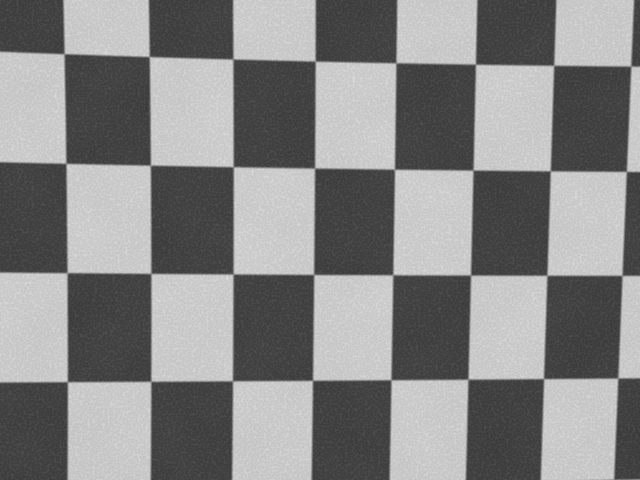
Reproduce this pattern procedurally as a WebGL 2 fragment shader.

```glsl
#version 300 es
precision highp float;

#define DARK_TONE 0.262
#define LIGHT_TONE 0.797
#define EDGE_SOFTNESS 0.0036
#define GRAIN_CELLS 190.0
#define GRAIN_AMOUNT 0.075
#define MOTTLE_AMOUNT 0.006
#define FALLOFF 0.035

uniform vec2 u_resolution;
out vec4 fragColor;

// Quadratic grid coefficients (constant, linear, squared) at opposite
// sides of the canvas, with a bow added between them
const vec3 COLUMN_BOTTOM = vec3(-0.794, 7.448, 0.702);
const vec3 COLUMN_TOP = vec3(-0.729, 7.315, 0.490);
const vec3 COLUMN_BOW = vec3(-0.098, 0.150, -0.060);
const vec3 ROW_LEFT = vec3(-0.888, 4.378, -0.023);
const vec3 ROW_RIGHT = vec3(-1.005, 4.777, -0.146);
const vec3 ROW_BOW = vec3(0.016, -0.028, 0.124);

float gridCoord(vec3 start, vec3 end, vec3 bow, float along, float across) {
    vec3 k = mix(start, end, across) + bow * across * (1.0 - across);
    return dot(k, vec3(1.0, along, along * along));
}

// Alternates between -1 and 1 per unit, with a soft crossing
float softAlternate(float t) {
    float pitch = length(vec2(dFdx(t), dFdy(t)));
    float soft = pitch * max(EDGE_SOFTNESS * u_resolution.y, 0.8);
    float edgeDistance = 0.5 - abs(fract(t) - 0.5);
    float side = 2.0 * mod(floor(t), 2.0) - 1.0;
    return side * (2.0 * smoothstep(-soft, soft, edgeDistance) - 1.0);
}

vec2 hash22(vec2 p) {
    vec3 q = fract(p.xyx * vec3(0.1031, 0.1030, 0.0973));
    q += dot(q, q.yzx + 33.33);
    return fract((q.xx + q.yz) * q.zy);
}

// Distance to the nearest scattered point
float cellular(vec2 p) {
    vec2 cell = floor(p);
    float nearest = 2.0;
    for (int y = -1; y <= 1; y++) {
        for (int x = -1; x <= 1; x++) {
            vec2 neighbor = cell + vec2(x, y);
            nearest = min(nearest, distance(p, neighbor + hash22(neighbor)));
        }
    }
    return nearest;
}

// Broad uneven tone from layered sines
float mottle(vec2 p) {
    float sum = 0.0;
    float weight = 1.0;
    for (int i = 0; i < 4; i++) {
        sum += weight * sin(p.x * 19.0 + 1.7 * sin(p.y * 11.0)) * sin(p.y * 13.0 + p.x * 3.0);
        p = mat2(0.8, 0.6, -0.6, 0.8) * p * 1.9 + 2.3;
        weight *= 0.65;
    }
    return sum;
}

void main() {
    vec2 uv = gl_FragCoord.xy / u_resolution;
    vec2 p = gl_FragCoord.xy / u_resolution.y;

    // Checks in gentle perspective
    float column = gridCoord(COLUMN_BOTTOM, COLUMN_TOP, COLUMN_BOW, uv.x, uv.y);
    float row = gridCoord(ROW_LEFT, ROW_RIGHT, ROW_BOW, uv.y, uv.x);
    float check = softAlternate(column) * softAlternate(row);
    float tone = mix(LIGHT_TONE, DARK_TONE, 0.5 + 0.5 * check);

    // Uneven light and paper grain
    vec2 fromCenter = uv - vec2(0.45, 0.55);
    tone += FALLOFF * (0.12 - dot(fromCenter, fromCenter)) * tone;
    tone += MOTTLE_AMOUNT * mottle(p);
    tone += GRAIN_AMOUNT * (cellular(p * GRAIN_CELLS) - 0.45);

    fragColor = vec4(vec3(clamp(tone, 0.0, 1.0)), 1.0);
}
```
